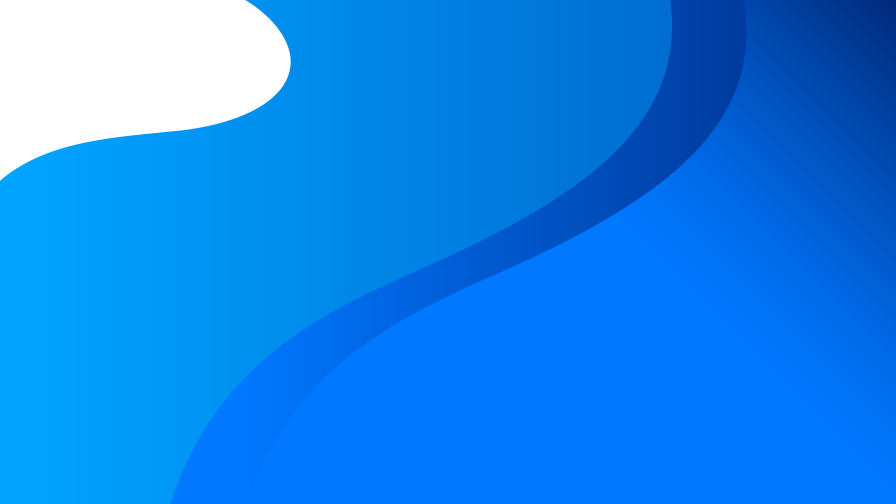
Give the GLSL for this background, as a Shadertoy shader.

```glsl
const vec3 WHITE = vec3(1.0);
const vec3 SKY_LIGHT = vec3(0.0, 0.64, 1.0);
const vec3 SKY_DEEP = vec3(0.0, 0.425, 0.825);
const vec3 AZURE = vec3(0.0, 0.47, 1.0);
const vec3 BAND_DEEP = vec3(0.0, 0.23, 0.62);
const vec3 NAVY = vec3(0.0, 0.16, 0.47);

float ramp(float from, float to, float v) {
    return clamp((v - from) / (to - from), 0.0, 1.0);
}

vec2 bezier(vec2 a, vec2 b, vec2 c, vec2 d, float t) {
    float s = 1.0 - t;
    return s * s * s * a + 3.0 * s * s * t * b + 3.0 * s * t * t * c + t * t * t * d;
}

vec2 bezierTangent(vec2 a, vec2 b, vec2 c, vec2 d, float t) {
    float s = 1.0 - t;
    return s * s * (b - a) + 2.0 * s * t * (c - b) + t * t * (d - c);
}

// Signed distance to a curve that falls steadily in y; negative on its left
float edgeDistance(vec2 p, vec2 a, vec2 b, vec2 c, vec2 d) {
    float low = 0.0, high = 1.0;
    for (int i = 0; i < 18; i++) {
        float middle = 0.5 * (low + high);
        if (bezier(a, b, c, d, middle).y > p.y) low = middle;
        else high = middle;
    }
    float t = 0.5 * (low + high);
    vec2 tangent = bezierTangent(a, b, c, d, t);
    return (p.x - bezier(a, b, c, d, t).x) * abs(tangent.y) / length(tangent);
}

// Long S-shaped edge
float waveDistance(vec2 p) {
    vec2 crest = vec2(12.0, 8.54), bend = vec2(7.5, 4.19);
    if (p.y > crest.y)
        return edgeDistance(p, vec2(11.9, 9.42), vec2(11.96, 9.13), vec2(12.0, 8.83), crest);
    if (p.y > bend.y)
        return edgeDistance(p, crest, vec2(12.0, 6.69), vec2(10.4, 5.46), bend);
    return edgeDistance(p, bend, vec2(5.29, 3.23), vec2(3.81, 2.29), vec2(3.04, 0.0));
}

// Rounded corner shape, running on past the left border
float cornerDistance(vec2 p) {
    vec2 tip = vec2(5.19, 7.9), waist = vec2(3.13, 6.66);
    if (p.y > tip.y)
        return edgeDistance(p, vec2(4.38, 9.0), vec2(4.92, 8.67), vec2(5.19, 8.25), tip);
    if (p.y > waist.y)
        return edgeDistance(p, tip, vec2(5.19, 7.21), vec2(4.27, 6.77), waist);
    return edgeDistance(p, waist, vec2(1.87, 6.53), vec2(0.6, 6.47), vec2(-0.24, 5.54));
}

float coverage(float dist, float pixel) {
    return clamp(0.5 - dist / pixel, 0.0, 1.0);
}

void mainImage(out vec4 fragColor, in vec2 fragCoord) {
    // The canvas spans 16 by 9 units
    vec2 unitsPerPixel = vec2(16.0, 9.0) / iResolution.xy;
    vec2 p = fragCoord * unitsPerPixel;
    float pixel = unitsPerPixel.y;

    // Diagonal shade toward the upper right corner
    float shade = pow(ramp(16.1, 25.0, p.x + p.y), 1.3);
    vec3 color = mix(AZURE, NAVY, shade);

    // Dark band, then the lighter sheet above it
    vec2 bandOffset = vec2(1.33, -0.1);
    vec3 band = mix(AZURE, BAND_DEEP, ramp(4.4, 13.3, p.x));
    color = mix(color, band, coverage(waveDistance(p - bandOffset), pixel));

    vec3 sheet = mix(SKY_LIGHT, SKY_DEEP, ramp(0.6, 12.0, p.x));
    color = mix(color, sheet, coverage(waveDistance(p), pixel));

    color = mix(color, WHITE, coverage(cornerDistance(p), pixel));
    fragColor = vec4(color, 1.0);
}
```
